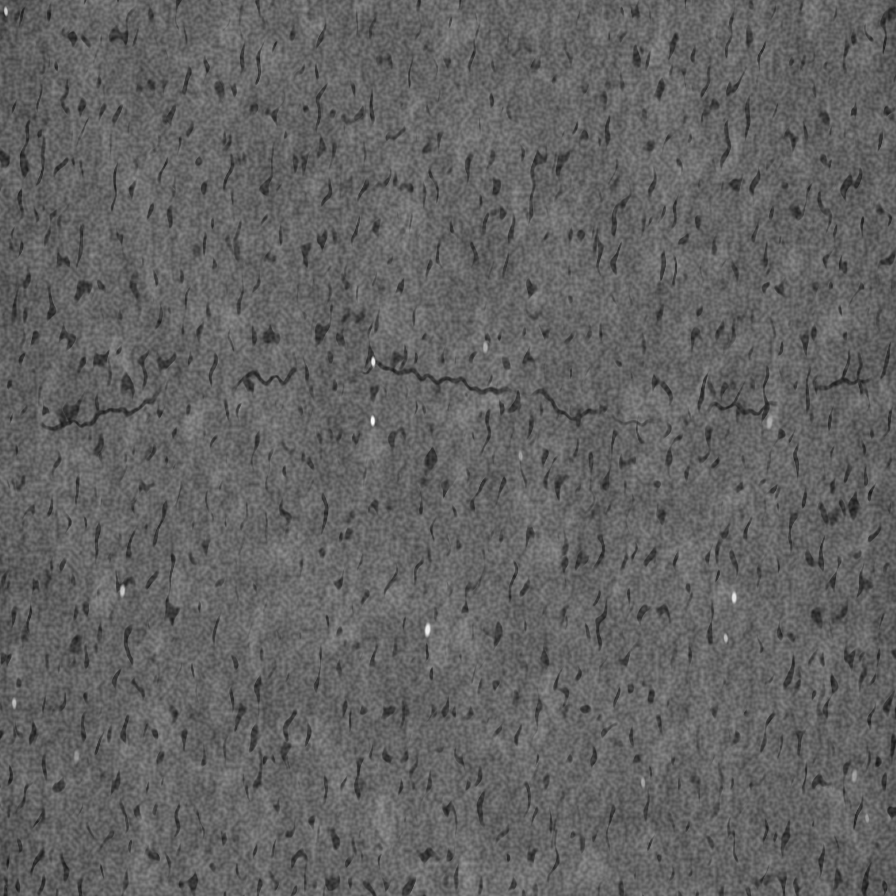
A three.js fragment shader for this texture:

```glsl
// Grey fibrous scan slice: vertical dark pores, pale patches, a jagged cross crack and bright specks.
varying vec2 vUv;

const float MATRIX_GREY = 0.402;
const float PORE_GREY = 0.19;
const float CRACK_GREY = 0.17;
const float SPECK_COUNT = 15.0;

vec2 hash2(vec2 p) {
  vec3 q = fract(vec3(p.xyx) * vec3(0.1031, 0.1030, 0.0973));
  q += dot(q, q.yzx + 33.33);
  return fract((q.xx + q.yz) * q.zy);
}

vec2 unitGradient(vec2 cell) {
  float angle = 6.2832 * hash2(cell).x;
  return vec2(cos(angle), sin(angle));
}

// Gradient noise, roughly -0.7 to 0.7
float gradientNoise(vec2 p) {
  vec2 i = floor(p);
  vec2 f = fract(p);
  vec2 u = f * f * f * (f * (f * 6.0 - 15.0) + 10.0);
  vec2 e = vec2(1.0, 0.0);
  float a = dot(unitGradient(i), f);
  float b = dot(unitGradient(i + e.xy), f - e.xy);
  float c = dot(unitGradient(i + e.yx), f - e.yx);
  float d = dot(unitGradient(i + e.xx), f - e.xx);
  return mix(mix(a, b, u.x), mix(c, d, u.x), u.y);
}

// Noise with separate frequencies across and up; the seed picks another field
float layer(vec2 p, vec2 frequency, float seed) {
  return gradientNoise(p * frequency + seed * vec2(17.3, 31.7));
}

// Bends straight lattice features into irregular, slightly slanted ones
vec2 warp(vec2 p, float amount) {
  float dx = layer(p, vec2(45.0, 38.0), 1.0);
  float dy = layer(p, vec2(60.0, 30.0), 2.0);
  return p + amount * vec2(dx, 1.5 * dy) - vec2(0.12 * p.y, 0.0);
}

float pores(vec2 p, vec2 frequency, float threshold, float seed) {
  float density = 0.12 * layer(p, vec2(9.0, 6.0), seed + 1.0);
  float n = layer(warp(p, 0.009), frequency, seed) + density;
  return smoothstep(threshold, threshold + 0.2, n);
}

float crackHeight(float x) {
  float sweep = 0.553 - 0.03 * cos(8.5 * x) + 0.022 * x * x;
  float bends = 0.022 * gradientNoise(vec2(x * 22.0, 4.3));
  float jags = 0.014 * gradientNoise(vec2(x * 75.0, 9.6));
  return sweep + bends + jags;
}

float crack(vec2 p, float halfWidth) {
  float h = 0.002;
  float slope = (crackHeight(p.x + h) - crackHeight(p.x - h)) / (2.0 * h);
  float dist = abs(p.y - crackHeight(p.x)) / sqrt(1.0 + slope * slope);
  float width = halfWidth * (1.0 + 1.4 * layer(p, vec2(55.0, 40.0), 6.0));
  float presence = smoothstep(-0.25, 0.1, gradientNoise(vec2(p.x * 13.0, 2.7)));
  return presence * (1.0 - smoothstep(0.3 * width, width + 0.0015, dist));
}

// Scattered upright grains, each with its own size and brightness
float specks(vec2 p) {
  float glow = 0.0;
  for (float i = 0.0; i < SPECK_COUNT; i++) {
    vec2 center = hash2(vec2(i + 3.0, 41.0));
    vec2 kind = hash2(vec2(i + 7.0, 83.0));
    vec2 radius = vec2(0.0036, 0.0085) * mix(0.7, 1.15, kind.x);
    vec2 d = p - center;
    d.x -= 0.2 * (kind.x - 0.5) * d.y;
    float body = 1.0 - smoothstep(0.35, 1.1, length(d / radius));
    glow = max(glow, body * mix(0.35, 1.0, kind.y));
  }
  return glow;
}

float grain(vec2 p) {
  return 0.13 * layer(p, vec2(235.0, 215.0), 11.0)
       + 0.07 * layer(p, vec2(150.0, 105.0), 12.0);
}

float edgeShade(vec2 p) {
  vec2 q = abs(p - 0.5) * 2.0;
  return 0.035 * pow(q.x, 6.0) + 0.03 * pow(q.x * q.y, 4.0);
}

void main() {
  vec2 p = vUv;

  // Matrix with pale patches and faint upright fibres
  float patches = smoothstep(0.1, 0.45, layer(warp(p, 0.012), vec2(30.0, 19.0), 3.0));
  float grey = MATRIX_GREY + 0.055 * patches;
  grey += 0.05 * layer(p, vec2(14.0, 8.0), 4.0);
  grey += 0.07 * layer(warp(p, 0.006), vec2(85.0, 34.0), 5.0);

  // Dark pores and the crack
  float fine = pores(p, vec2(105.0, 36.0), 0.25, 20.0);
  float coarse = pores(p, vec2(68.0, 27.0), 0.38, 30.0);
  grey = mix(grey, PORE_GREY, 0.85 * max(fine, coarse));
  grey = mix(grey, CRACK_GREY, 0.85 * crack(p, 0.0024));

  // Sensor grain, edge falloff and bright specks
  grey += grain(p) - edgeShade(p);
  grey = mix(grey, 1.0, specks(p));
  gl_FragColor = vec4(vec3(clamp(grey, 0.0, 1.0)), 1.0);
}
```
